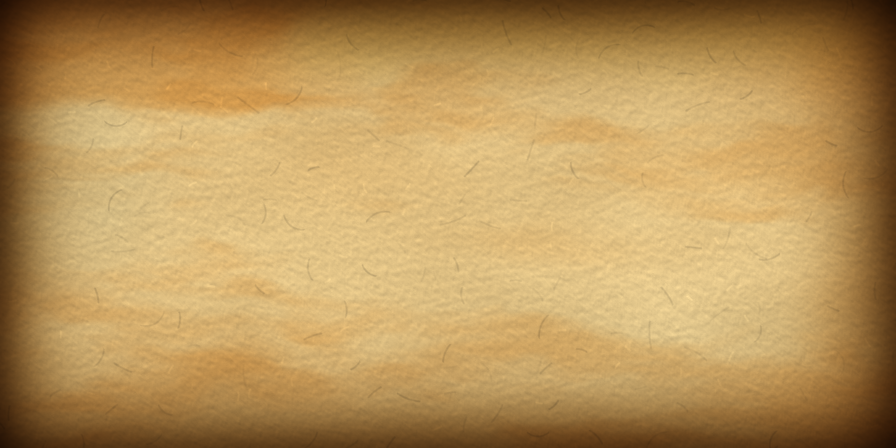
This texture is drawn by a Shadertoy shader. Its source:

```glsl
const vec3 PAPER = vec3(0.885, 0.765, 0.525);
const vec3 AMBER = vec3(0.94, 0.80, 0.60);     // tint of orange stains
const vec3 OCHRE = vec3(0.93, 0.90, 0.74);     // tint of yellow stains
const vec3 PALE = vec3(0.97, 1.01, 1.06);      // tint of bleached areas
const vec3 BURN = vec3(1.0, 1.31, 1.85);       // channel response to darkening
const vec4 EDGE_WIDTH = vec4(0.092, 0.112, 0.105, 0.100); // left, right, bottom, top
const float EDGE_DEPTH = 0.61;
const float EDGE_CURVE = 1.3;
const float GRAIN_SCALE = 75.0;
const float GRAIN_RELIEF = 0.17;
const float SPECKLE = 0.035;
const float FIBRE_CELLS = 13.0;
const float FIBRE_STRENGTH = 0.13;

float hash(vec2 p) {
    return fract(sin(dot(p, vec2(127.1, 311.7))) * 43758.5453);
}

float noise(vec2 p) {
    vec2 cell = floor(p), f = fract(p);
    f = f * f * (3.0 - 2.0 * f);
    float low = mix(hash(cell), hash(cell + vec2(1, 0)), f.x);
    float high = mix(hash(cell + vec2(0, 1)), hash(cell + vec2(1, 1)), f.x);
    return mix(low, high, f.y);
}

float fbm(vec2 p) {
    float sum = 0.0, amp = 0.5;
    for (int i = 0; i < 4; i++) {
        sum += amp * noise(p);
        p = mat2(1.6, 1.2, -1.2, 1.6) * p + 7.3;
        amp *= 0.5;
    }
    return sum;
}

// Soft elliptical patch, 1 at its centre
float blot(vec2 p, vec2 centre, vec2 radius) {
    vec2 q = (p - centre) / radius;
    return exp(-dot(q, q));
}

// Darkening that builds up from all four sides
float edgeShade(vec2 p, vec2 size) {
    vec4 dist = max(vec4(p, size - p).xzyw, 0.0);
    vec4 fall = exp(-pow(dist / EDGE_WIDTH, vec4(EDGE_CURVE)));
    vec4 side = 1.0 - EDGE_DEPTH * fall;
    return side.x * side.y * side.z * side.w;
}

// Short curved hairs scattered over a grid: dark is positive, light negative
float fibres(vec2 p) {
    vec2 q = p * FIBRE_CELLS, home = floor(q);
    float soft = 0.025 + FIBRE_CELLS / iResolution.y;
    float sum = 0.0;
    for (int j = -1; j <= 1; j++)
    for (int i = -1; i <= 1; i++) {
        vec2 cell = home + vec2(i, j);
        float seed = hash(cell + 3.7);
        vec2 d = q - cell - vec2(hash(cell), hash(cell + 19.1));
        float angle = 6.2832 * hash(cell + 41.3);
        float c = cos(angle), s = sin(angle);
        d = mat2(c, -s, s, c) * d;
        d.y += (hash(cell + 8.9) - 0.5) * 2.5 * d.x * d.x;
        float len = mix(0.08, 0.38, seed * seed);
        d.x = max(abs(d.x) - len, 0.0);
        float hair = 1.0 - smoothstep(0.0, soft, length(d));
        sum += hair * (seed > 0.45 ? 1.0 : -0.6) * hash(cell + 63.0);
    }
    return sum;
}

void mainImage(out vec4 fragColor, in vec2 fragCoord) {
    vec2 p = fragCoord / iResolution.y;
    vec2 size = vec2(iResolution.x / iResolution.y, 1.0);

    // Wavering coordinates for cloudy stain borders
    vec2 warp = vec2(fbm(p * 4.0 + 11.0), fbm(p * vec2(4.0, 7.0) + 37.0)) - 0.47;
    vec2 w = p + warp * vec2(0.25, 0.09);
    float streak = fbm(w * vec2(2.2, 9.0) + 5.0);

    // Orange stains: upper left band, right margin, lower left and centre wisps
    float bandEdge = smoothstep(0.745, 0.795, w.y);
    float amber = 0.75 * bandEdge * (1.0 - smoothstep(0.45, 0.85, w.x));
    amber += 0.60 * blot(w, vec2(1.86, 0.83), vec2(0.20, 0.15));
    amber += 0.38 * blot(w, vec2(0.54, 0.19), vec2(0.17, 0.06));
    amber += 0.22 * blot(w, vec2(0.78, 0.62), vec2(0.30, 0.10));
    amber += 0.25 * blot(w, vec2(1.22, 0.46), vec2(0.25, 0.04));
    amber += 0.30 * blot(w, vec2(1.93, 0.32), vec2(0.12, 0.22));
    amber += 0.50 * smoothstep(0.50, 0.75, streak);

    // Yellow wash across the top and pale areas further down
    float ochre = 0.95 * smoothstep(0.76, 0.95, w.y) * smoothstep(0.40, 0.85, w.x);
    float pale = 0.9 * blot(w, vec2(0.12, 0.60), vec2(0.16, 0.25));
    pale += 0.45 * blot(w, vec2(1.50, 0.24), vec2(0.45, 0.12));

    vec3 color = PAPER * mix(vec3(1.0), AMBER, min(amber, 1.0));
    color *= mix(vec3(1.0), OCHRE, ochre);
    color *= mix(vec3(1.0), PALE, min(pale, 1.0));

    // Embossed paper surface lit from the upper left
    vec2 g = mat2(0.9, 0.5, -0.4, 1.1) * p * GRAIN_SCALE;
    float relief = fbm(g) - fbm(g + vec2(-0.35, 0.45));
    float speckle = noise(p * 170.0) - 0.5;
    float surface = 1.0 + GRAIN_RELIEF * relief + SPECKLE * speckle;
    surface -= FIBRE_STRENGTH * fibres(p);

    // Burnt border with slightly uneven reach
    float shade = edgeShade(p, size) * (1.0 + 0.10 * warp.y);
    color *= pow(vec3(shade), BURN) * surface;
    fragColor = vec4(clamp(color, 0.0, 1.0), 1.0);
}
```
